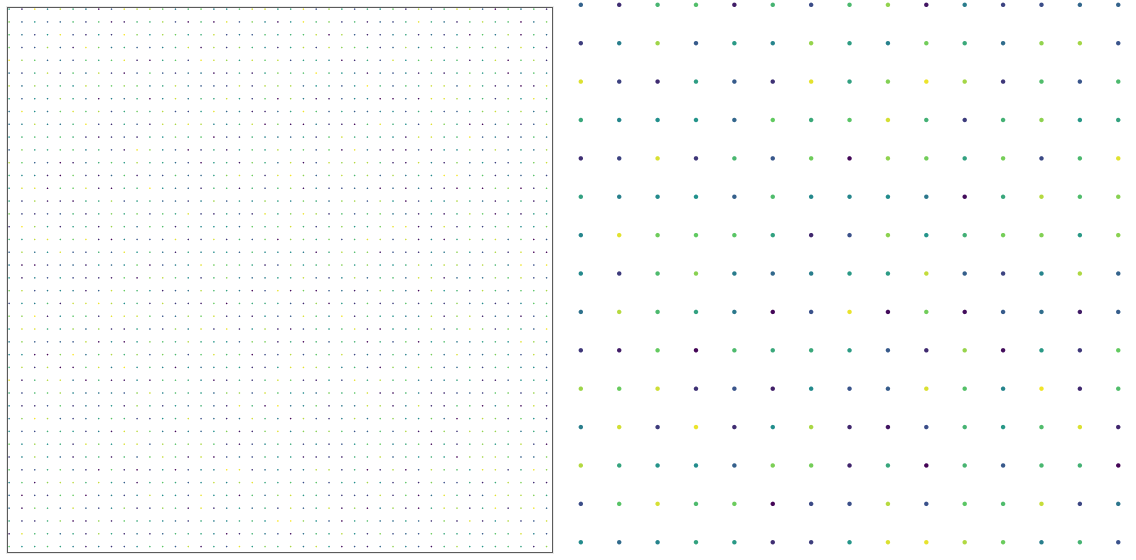
Left, the full canvas; right, a detail of the centre.
This pattern is drawn by a Shadertoy shader. Its source:

```glsl
#define DOTS 43.0
#define PITCH 0.02285
#define FIRST_DOT vec2(0.0163, 0.0240)
#define DOT_RADIUS 0.0013
#define FRAME_HALF 0.4870
#define FRAME_WIDTH 0.0013
#define PAPER vec3(1.0)
#define INK vec3(0.0)

// Sine-free hash of a grid cell
float hash(vec2 cell) {
    vec3 q = fract(cell.xyx * 0.1031);
    q += dot(q, q.yzx + 33.33);
    return fract((q.x + q.y) * q.z);
}

// Perceptual ramp: purple, blue, teal, green, yellow
vec3 ramp(float t) {
    vec3 stops[5] = vec3[5](
        vec3(0.267, 0.005, 0.329),
        vec3(0.229, 0.322, 0.546),
        vec3(0.128, 0.567, 0.551),
        vec3(0.369, 0.789, 0.383),
        vec3(0.993, 0.906, 0.144));
    float s = clamp(t, 0.0, 0.999) * 4.0;
    int i = int(s);
    return mix(stops[i], stops[i + 1], fract(s));
}

// Share of a pixel covered by a thin line at signed distance d
float lineCoverage(float d, float width, float pixel) {
    float lo = max(d - 0.5 * pixel, -0.5 * width);
    float hi = min(d + 0.5 * pixel, 0.5 * width);
    return max(hi - lo, 0.0) / pixel;
}

void mainImage(out vec4 fragColor, in vec2 fragCoord) {
    float side = min(iResolution.x, iResolution.y);
    float pixel = 1.0 / side;
    vec2 p = (fragCoord - 0.5 * iResolution.xy) / side + 0.5;

    // Dot lattice, one random ramp colour per dot
    vec2 cell = clamp(round((p - FIRST_DOT) / PITCH), 0.0, DOTS - 1.0);
    float dotDist = length(p - FIRST_DOT - cell * PITCH) - DOT_RADIUS;
    float dotMask = clamp(0.5 - dotDist / pixel, 0.0, 1.0);
    vec3 color = mix(PAPER, ramp(hash(cell + 7.0)), dotMask);

    // Thin square frame
    vec2 fromCenter = abs(p - 0.5);
    float frameDist = max(fromCenter.x, fromCenter.y) - FRAME_HALF;
    color = mix(color, INK, lineCoverage(frameDist, FRAME_WIDTH, pixel));

    fragColor = vec4(color, 1.0);
}
```
